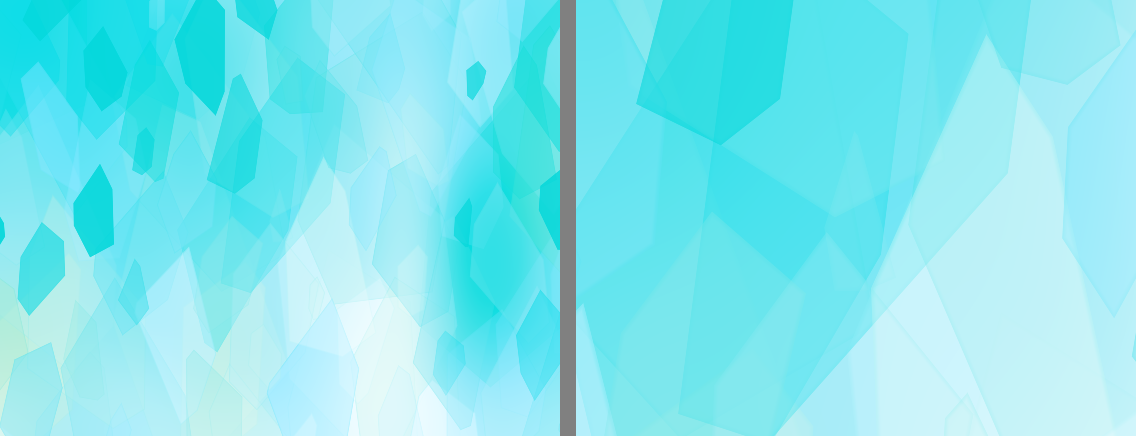
Left: the whole. Right: its middle third, enlarged.
A Shadertoy shader for this background:

```glsl
const int   CRYSTALS = 96;
const float BIG = 0.38;            // half height of the first crystals
const float SMALL = 0.035;         // half height of the last ones
const float TILT = 0.24;           // largest rotation, radians
const float ACCENT_START = 0.58;   // share of the sequence before dark accents
const float TONE_SPREAD = 0.85;    // tone range among crystals
const float HUE_SPREAD = 0.10;     // blue to green range among crystals
const float RIM_WIDTH = 0.004;
const float RIM_STRENGTH = 0.22;
const float BASE_TONE = 0.45;
const vec3  WHITE = vec3(0.95, 0.99, 0.995);
const vec3  SKY   = vec3(0.57, 0.91, 0.98);
const vec3  TEAL  = vec3(0.00, 0.86, 0.88);
const vec3  DEEP  = vec3(0.00, 0.84, 0.85);
const vec3  WARM  = vec3(0.90, 0.95, 0.74);

vec4 hash4(float n) {
    return fract(sin(n * vec4(12.989, 78.233, 37.719, 53.147) + 1.7) * 43758.545);
}

vec2 gradientAt(vec2 cell) {
    float a = 6.2832 * hash4(dot(cell, vec2(1.0, 17.0)) + 3.0).x;
    return vec2(cos(a), sin(a));
}

float gradientNoise(vec2 p) {
    vec2 i = floor(p), f = p - i;
    vec2 u = f * f * f * (f * (f * 6.0 - 15.0) + 10.0);
    vec2 e = vec2(1.0, 0.0);
    return mix(mix(dot(gradientAt(i), f),
                   dot(gradientAt(i + e.xy), f - e.xy), u.x),
               mix(dot(gradientAt(i + e.yx), f - e.yx),
                   dot(gradientAt(i + e.xx), f - e.xx), u.x), u.y);
}

float blob(vec2 uv, vec2 centre, vec2 radius) {
    vec2 d = (uv - centre) / radius;
    return exp(-dot(d, d));
}

// Depth of colour over the canvas: 0 is white, 1 is teal
float toneAt(vec2 uv) {
    float t = BASE_TONE;
    t += 0.40 * blob(uv, vec2(0.05, 0.82), vec2(0.36, 0.45));
    t += 0.20 * blob(uv, vec2(0.00, 1.00), vec2(0.16, 0.20));
    t += 0.70 * blob(uv, vec2(0.88, 0.42), vec2(0.10, 0.22));
    t += 0.32 * blob(uv, vec2(0.95, 0.92), vec2(0.16, 0.26));
    t += 0.20 * blob(uv, vec2(0.36, 0.80), vec2(0.12, 0.30));
    t -= 0.34 * blob(uv, vec2(0.73, 0.50), vec2(0.07, 0.35));
    t -= 0.40 * blob(uv, vec2(0.67, 0.14), vec2(0.10, 0.24));
    t -= 0.18 * (1.0 - smoothstep(0.0, 0.28, uv.y));
    return t + 0.16 * gradientNoise(uv * vec2(5.0, 3.0));
}

float warmthAt(vec2 uv) {
    return blob(uv, vec2(0.04, 0.20), vec2(0.10, 0.22))
         + 0.6 * blob(uv, vec2(0.40, 0.18), vec2(0.08, 0.22))
         + 0.7 * blob(uv, vec2(0.98, 0.58), vec2(0.06, 0.16));
}

vec3 palette(float t) {
    t = clamp(t, 0.0, 1.0) * 2.0;
    return t < 1.0 ? mix(WHITE, SKY, t) : mix(SKY, TEAL, t - 1.0);
}

// Pointed cap: two slopes meeting at height 1
float capDistance(vec2 q, float apex, vec2 slopes) {
    float x = q.x - apex;
    float k = x > 0.0 ? slopes.x : slopes.y;
    return (q.y - 1.0 + k * abs(x)) / sqrt(1.0 + k * k);
}

// Irregular long hexagon of unit half height
float crystalDistance(vec2 q, vec4 r, vec4 s) {
    float width = mix(0.32, 0.52, r.x);
    float sides = max(q.x + (r.y - 0.5) * 0.4 * q.y,
                     -q.x + (r.z - 0.5) * 0.4 * q.y) - width;
    float top = capDistance(q, (r.w - 0.5) * 0.4, mix(vec2(0.7), vec2(2.2), s.xy));
    float bottom = capDistance(vec2(q.x, -q.y), (s.x - 0.5) * 0.5,
                               mix(vec2(0.1), vec2(1.9), s.zw));
    return max(sides, max(top, bottom));
}

void mainImage(out vec4 fragColor, in vec2 fragCoord) {
    vec2 uv = fragCoord / iResolution.xy;
    vec2 aspect = vec2(iResolution.x / iResolution.y, 1.0);
    float pixel = 1.0 / iResolution.y;

    // Soft backdrop
    float localTone = toneAt(uv);
    vec3 color = mix(palette(localTone), WARM, 0.4 * min(warmthAt(uv), 1.0));

    // Translucent crystals, large to small
    for (int i = 0; i < CRYSTALS; i++) {
        float n = float(i);
        float order = n / float(CRYSTALS);
        vec4 r = hash4(n + 11.0), s = hash4(n + 131.0), v = hash4(n + 257.0);
        vec2 centre = fract(n * vec2(0.7549, 0.5698) + 0.35) * 1.16 - 0.08;
        float size = mix(BIG, SMALL, pow(order, 0.75)) * mix(0.75, 1.25, v.x);

        float angle = (v.y - 0.5) * 2.0 * TILT;
        float c = cos(angle), k = sin(angle);
        vec2 q = mat2(c, k, -k, c) * ((uv - centre) * aspect) / size;
        float d = crystalDistance(q, r, s) * size;
        float cover = 1.0 - smoothstep(-0.5 * pixel, 0.5 * pixel, d);
        if (cover <= 0.0) continue;

        // Late crystals become dark accents where the canvas is deep
        float centreTone = toneAt(centre);
        float accent = step(ACCENT_START, order) * smoothstep(0.52, 0.64, centreTone);
        float shift = (v.z - 0.46) * TONE_SPREAD;
        vec3 tint = palette(mix(centreTone, localTone, 0.45) + shift);
        tint.b += (s.z - 0.5) * HUE_SPREAD;
        float warm = step(0.45, v.w) * min(warmthAt(centre), 1.0);
        tint = mix(tint, WARM, 0.7 * warm);
        tint = mix(tint, DEEP, accent * step(0.3, v.z));

        float alpha = mix(0.32, 0.70, s.w) * mix(0.75, 1.0, smoothstep(-1.0, 0.6, q.y));
        alpha *= mix(1.0, 0.55, step(ACCENT_START, order) * (1.0 - accent));
        alpha = mix(alpha, 0.45 + 0.5 * s.w, accent * step(0.3, v.z));
        float rim = smoothstep(-RIM_WIDTH, 0.0, d) * RIM_STRENGTH * alpha;
        color = mix(color, tint, cover * alpha);
        color = mix(color, TEAL, cover * rim);
    }
    fragColor = vec4(clamp(color, 0.0, 1.0), 1.0);
}
```
